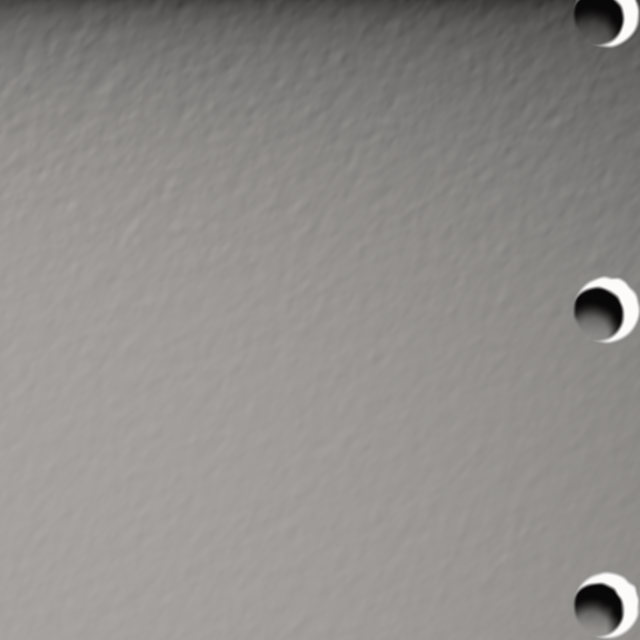
A three.js fragment shader for this texture:

```glsl
// Grey embossed plaster wall, shaded toward the top, with a column of side-lit round pits.
varying vec2 vUv;

const vec3 WARM_GREY = vec3(1.0, 0.982, 0.966);
const vec3 PIT_DARK = vec3(0.035, 0.03, 0.03);
const vec3 RIM_LIGHT = vec3(0.99, 0.985, 0.98);

vec3 hash3(vec2 cell) {
  vec3 p = vec3(dot(cell, vec2(127.1, 311.7)),
                dot(cell, vec2(269.5, 183.3)),
                dot(cell, vec2(419.2, 371.9)));
  return fract(sin(p) * 43758.5);
}

// Cellular noise: each cell holds one soft bump or dent.
float cellBumps(vec2 p, float sharpness) {
  vec2 cell = floor(p);
  vec2 local = fract(p);
  float height = 0.0;
  for (int j = -1; j <= 1; j++) {
    for (int i = -1; i <= 1; i++) {
      vec2 offset = vec2(float(i), float(j));
      vec3 h = hash3(cell + offset);
      vec2 d = offset + h.xy - local;
      height += (h.z * 2.0 - 1.0) * exp(-sharpness * dot(d, d));
    }
  }
  return height;
}

// Slope of the bumps across the light, with grains stretched along the diagonal.
float emboss(vec2 uv, float density, float reach) {
  vec2 along = normalize(vec2(0.8, 1.0));
  vec2 across = vec2(along.y, -along.x);
  vec2 p = vec2(dot(uv, along) * 0.68, dot(uv, across)) * density;
  vec2 stepAcross = vec2(0.0, reach);
  return cellBumps(p - stepAcross, 4.0) - cellBumps(p + stepAcross, 4.0);
}

// Broad light: bright at lower left, falling off toward the right and the top.
float wallLight(vec2 uv) {
  float depth = 1.0 - uv.y;
  float light = 0.645 - 0.075 * uv.x * uv.x;
  light -= 0.25 * exp(-depth / (0.17 + 0.11 * uv.x));
  return light - 0.11 * exp(-depth / 0.03);
}

float disc(vec2 p, vec2 center, float radius, float softness) {
  return 1.0 - smoothstep(-softness, softness, length(p - center) - radius);
}

// Offset to the nearest pit in an evenly spaced column.
vec2 pitColumn(vec2 uv, vec2 anchor, float pitch) {
  vec2 q = uv - anchor;
  q.y = mod(q.y + 0.5 * pitch, pitch) - 0.5 * pitch;
  return q;
}

vec3 paintPit(vec3 wall, vec2 q, float wobble) {
  vec2 p = q + 0.0015 * wobble;
  float opening = disc(p, vec2(0.0), 0.0505, 0.004);
  float hollow = disc(p, vec2(-0.0156, -0.0078), 0.0417, 0.004);
  float litFloor = disc(p, vec2(-0.024, -0.036), 0.036, 0.014);

  // Floor light rises from shadow to the wall tone at the lower left.
  float floorRise = smoothstep(0.012, -0.046, q.y);
  vec3 floorColor = wall * mix(0.55, 1.0, floorRise);
  vec3 inside = mix(PIT_DARK, floorColor, litFloor);
  vec3 pit = mix(RIM_LIGHT, inside, hollow);
  return mix(wall, pit, opening);
}

void main() {
  // Two grain sizes, stronger where the light grazes the top.
  float coarse = emboss(vUv, 62.0, 0.22);
  float fine = emboss(vUv + 3.7, 105.0, 0.22);
  float relief = mix(0.022, 0.05, smoothstep(0.3, 1.0, vUv.y));
  float grain = coarse * 0.7 + fine * 0.5;

  vec3 color = WARM_GREY * (wallLight(vUv) + relief * grain);
  vec2 q = pitColumn(vUv, vec2(0.948, 0.516), 0.462);
  color = paintPit(color, q, coarse);
  gl_FragColor = vec4(clamp(color, 0.0, 1.0), 1.0);
}
```
